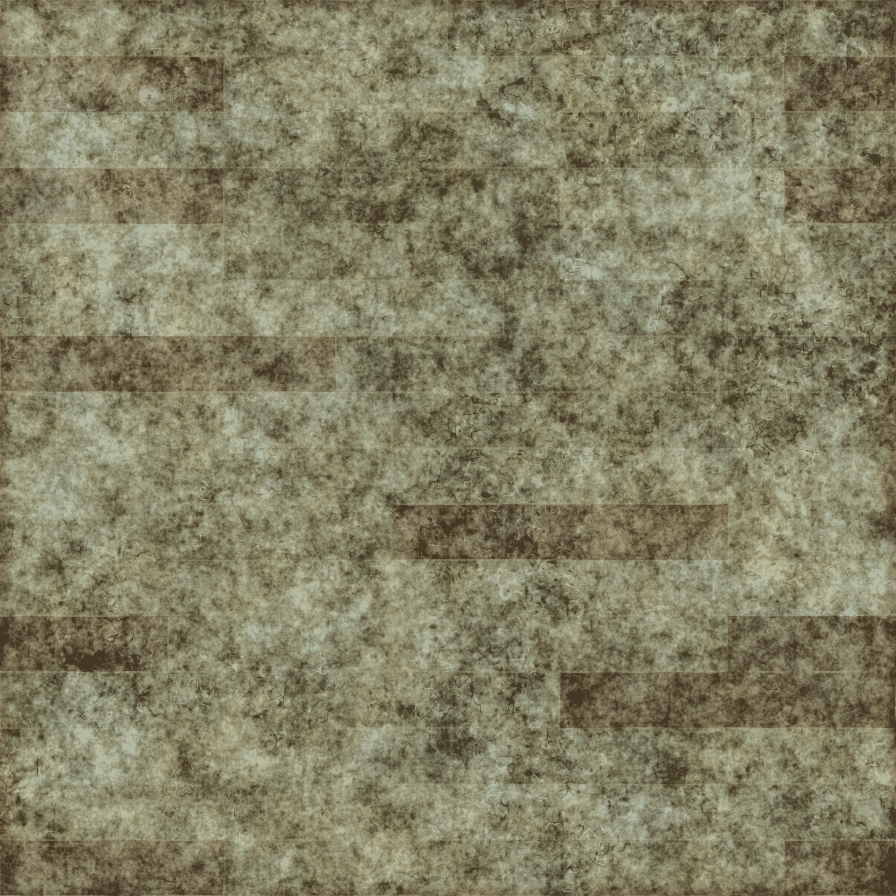
Give the GLSL for this texture, as a Shadertoy shader.

```glsl
#define ROWS 16.0
#define PLANK 6.0
#define JOINT_WIDTH 0.0014
#define DARK_DROP 0.15
#define BLOTCH 0.62
#define GRAIN 1.65
#define SHADOW_COLOR vec3(0.27, 0.23, 0.15)
#define STONE_COLOR vec3(0.53, 0.52, 0.40)
#define CHALK_COLOR vec3(0.71, 0.73, 0.63)
#define JOINT_COLOR vec3(0.64, 0.62, 0.46)
#define BROWN_TINT vec3(0.98, 0.94, 0.93)

float hash(vec2 p) {
    vec3 q = fract(p.xyx * 0.1031);
    q += dot(q, q.yzx + 33.33);
    return fract((q.x + q.y) * q.z);
}

float noise(vec2 p) {
    vec2 i = floor(p), f = fract(p);
    f = f * f * (3.0 - 2.0 * f);
    return mix(mix(hash(i), hash(i + vec2(1, 0)), f.x),
               mix(hash(i + vec2(0, 1)), hash(i + vec2(1, 1)), f.x), f.y);
}

// Layered noise, normalised to 0..1
float fbm(vec2 p, float gain) {
    float sum = 0.0, total = 0.0, amp = 1.0;
    for (int i = 0; i < 5; i++) {
        sum += amp * noise(p);
        total += amp;
        amp *= gain;
        p = mat2(1.6, 1.2, -1.2, 1.6) * p + 17.3;
    }
    return sum / total;
}

// Thin ragged marks along the middle contour of warped noise
float scratches(vec2 p, float width) {
    vec2 warp = vec2(noise(p * 1.7 + 5.0), noise(p * 1.7 + 41.0));
    return 1.0 - smoothstep(0.0, width, abs(noise(p + 1.5 * warp) - 0.5));
}

float line(float d, float width, float pixel) {
    float soft = max(pixel, width * 0.5);
    return 1.0 - smoothstep(width * 0.5, width * 0.5 + soft, d);
}

void mainImage(out vec4 fragColor, in vec2 fragCoord) {
    vec2 uv = fragCoord / iResolution.xy;
    float pixel = 1.0 / min(iResolution.x, iResolution.y);

    // Rows of two long planks and one short one, shifted at random
    float row = floor(uv.y * ROWS);
    float shift = floor(16.0 * hash(vec2(row, 12.0)));
    float x = mod(uv.x * 16.0 - shift, 16.0);
    float index = floor(x / PLANK);
    float along = x - index * PLANK;
    float len = min(PLANK, 16.0 - index * PLANK);
    float tile = floor(x / 2.0);
    bool darkRow = (mod(row, 3.0) == 0.0 && row < ROWS - 1.0) || mod(row, 10.0) == 4.0;
    float dark = darkRow && index == 0.0 ? 1.0 : 0.0;

    // Plank tones
    float tone = 0.535 + 0.17 * (hash(vec2(row, index + 20.0)) - 0.5);
    tone += 0.05 * (hash(vec2(tile + 50.0, row)) - 0.5) - DARK_DROP * dark;

    // Broad stains, fine grain and short fibres both ways
    float blotch = fbm(uv * 6.0 + 3.0, 0.7);
    float grain = fbm(uv * 34.0 + 60.0, 0.95);
    float fibres = noise(uv * vec2(70.0, 260.0)) + noise(uv * vec2(260.0, 80.0) + 9.0) - 1.0;
    tone += BLOTCH * (blotch - 0.5) + GRAIN * (grain - 0.5) + 0.12 * fibres;

    // Cracks, pale flecks and pits, gathered in patches
    float patches = smoothstep(0.35, 0.7, fbm(uv * 9.0 + 90.0, 0.7));
    float broken = smoothstep(0.3, 0.7, noise(uv * 110.0 + 11.0));
    float chipped = smoothstep(0.3, 0.7, noise(uv * 100.0 + 77.0));
    tone -= 0.28 * scratches(uv * 62.0, 0.10) * broken * (0.25 + patches);
    tone += 0.28 * scratches(uv * 78.0 + 130.0, 0.09) * chipped * (0.3 + patches);
    tone -= 0.22 * smoothstep(0.72, 0.95, noise(uv * 150.0 + 31.0)) * (0.3 + patches);

    // Darkened border
    vec2 inset = min(uv, 1.0 - uv);
    float border = 1.0 - smoothstep(0.0, 0.018, min(inset.x, inset.y));
    tone -= 0.20 * border * (0.4 + grain);
    tone -= 0.08 * (1.0 - smoothstep(0.0, 0.16, length(inset)));

    // Tone to colour, with slight brown and green drift
    tone = clamp(tone, 0.0, 1.0);
    vec3 color = tone < 0.5 ? mix(SHADOW_COLOR, STONE_COLOR, tone * 2.0)
                            : mix(STONE_COLOR, CHALK_COLOR, tone * 2.0 - 1.0);
    float drift = fbm(uv * 14.0 + 200.0, 0.8) - 0.5;
    color *= 1.0 + drift * vec3(0.10, 0.0, -0.16);
    color *= mix(vec3(1.0), BROWN_TINT, max(dark, border));

    // Worn pale joints, faintest between the tiles of one plank
    float rowEdge = abs(fract(uv.y * ROWS + 0.5) - 0.5) / ROWS;
    float plankEnd = min(along, len - along) / 16.0;
    float tileEnd = abs(mod(x + 1.0, 2.0) - 1.0) / 16.0;
    float joint = max(0.50 * line(rowEdge, JOINT_WIDTH, pixel),
                      0.45 * line(plankEnd, JOINT_WIDTH, pixel));
    joint = max(joint, 0.20 * line(tileEnd, JOINT_WIDTH, pixel));
    joint *= smoothstep(0.2, 0.75, noise(uv * 28.0 + 70.0)) * (0.7 + 0.5 * dark);
    color = mix(color, JOINT_COLOR, joint);

    fragColor = vec4(clamp(color, 0.0, 1.0), 1.0);
}
```
